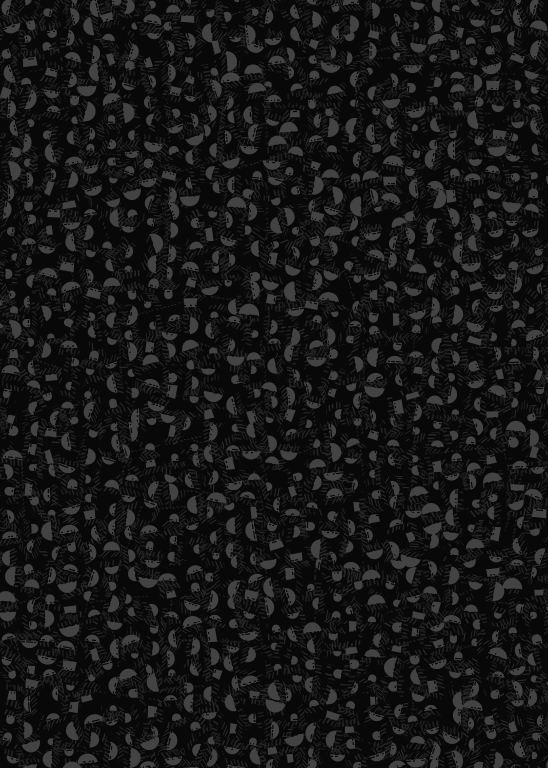
Write a Shadertoy shader that draws this pattern.

```glsl
// Scattered grey half-discs, arches and blocks over fine dim hatching on near-black.
#define ROWS 38.0          // shape cells along the canvas height
#define JITTER 0.46        // scatter of a shape inside its cell
#define TILT 0.75          // spread of angles around the four main directions
#define TICK_PITCH 0.19    // spacing of hatch strokes
#define TICK_WIDTH 0.037   // half width of a hatch stroke
#define STITCH_CELL 2.4    // spacing of the long stitched lines
#define GROUND vec3(0.037, 0.031, 0.031)
#define HATCH vec3(0.165)
#define GREY vec3(0.262)

const float QUARTER_TURN = 1.5707963;

vec3 hash3(vec2 p) {
    vec3 h = fract(vec3(p.xyx) * vec3(0.1031, 0.1030, 0.0973));
    h += dot(h, h.yxz + 33.33);
    return fract((h.xxy + h.yzz) * h.zyx);
}

vec2 rotate(vec2 p, float angle) {
    float c = cos(angle), s = sin(angle);
    return vec2(c * p.x - s * p.y, s * p.x + c * p.y);
}

// Antialiased coverage of a signed distance
float cover(float d, float px) {
    return clamp(0.5 - d / px, 0.0, 1.0);
}

// One of the four main directions, slightly tilted
float direction(vec2 rnd) {
    return floor(rnd.x * 4.0) * QUARTER_TURN + (rnd.y - 0.5) * TILT;
}

// Row of uneven strokes lying along x
float hatchRow(vec2 q, float halfLength, float height, float slant, vec2 seed, float px) {
    q.x += slant * q.y;
    float n = floor(q.x / TICK_PITCH);
    vec3 rnd = hash3(seed + vec2(n * 3.7, 17.0));
    float x = q.x - (n + 0.5 + (rnd.x - 0.5) * 0.4) * TICK_PITCH;
    float y = q.y - (rnd.y - 0.5) * height;
    float d = max(abs(x) - TICK_WIDTH, abs(y) - height * mix(0.5, 1.1, rnd.z));
    d = max(d, abs(q.x) - halfLength);
    return cover(d, px) * step(0.12, rnd.x) * mix(0.55, 1.0, rnd.y);
}

// Half-disc, arch or block standing on its flat edge at y = 0
float shapeDistance(vec2 q, vec3 rnd) {
    float d;
    if (rnd.x < 0.58) {
        float radius = mix(0.30, 0.51, rnd.y);
        d = length(q * vec2(1.0, mix(0.88, 1.2, rnd.z))) - radius;
    } else if (rnd.x < 0.90) {
        float stem = mix(0.08, 0.28, rnd.z);
        d = length(q - vec2(0.0, clamp(q.y, 0.0, stem))) - mix(0.17, 0.25, rnd.y);
    } else {
        float width = mix(0.17, 0.32, rnd.y);
        d = max(abs(q.x) - width - 0.1 * q.y, q.y - mix(0.30, 0.48, rnd.z));
    }
    // Ragged base with a broken dark seam just above it
    vec3 nick = hash3(vec2(floor(q.x / 0.08), rnd.y * 91.0));
    d = max(d, 0.05 * nick.x - q.y);
    float seam = abs(q.y - 0.10) - 0.03;
    return nick.y > 0.55 && rnd.z > 0.35 ? max(d, -seam) : d;
}

void mainImage(out vec4 fragColor, in vec2 fragCoord) {
    float px = ROWS / iResolution.y;
    vec2 p = fragCoord * px;
    float shapes = 0.0, hatch = 0.0;

    // Shapes with their hatching, in staggered columns
    for (int i = -1; i <= 1; i++)
    for (int j = -1; j <= 1; j++) {
        float column = floor(p.x) + float(i);
        float y = p.y + 0.5 * mod(column, 2.0);
        vec2 cell = vec2(column, floor(y) + float(j));
        vec3 place = hash3(cell + 5.0);
        vec3 form = hash3(cell + 71.3);
        vec3 turn = hash3(cell + 139.7);
        vec2 q = vec2(p.x, y) - cell - 0.5 - (place.xy - 0.5) * JITTER;

        vec2 local = rotate(q, direction(turn.xy)) + vec2(0.0, 0.18);
        shapes = max(shapes, cover(shapeDistance(local, form), px));

        // Strokes below the flat edge, then a loose patch at any angle
        float slant = (turn.z - 0.5) * 2.0;
        hatch = max(hatch, hatchRow(local + vec2(0.0, 0.16), 0.55, 0.14, slant, cell, px));
        vec2 loose = rotate(q, place.z * 4.0 * QUARTER_TURN) - vec2(0.0, 0.38);
        hatch = max(hatch, hatchRow(loose, 0.45, 0.16, -slant, cell + 31.0, px));
    }

    // Long stitched lines
    vec2 s = p / STITCH_CELL;
    for (int i = -1; i <= 1; i++)
    for (int j = -1; j <= 1; j++) {
        vec2 cell = floor(s) + vec2(i, j);
        vec3 rnd = hash3(cell + 211.0);
        vec2 q = (s - cell - 0.3 - 0.4 * rnd.yz) * STITCH_CELL;
        q = rotate(q, direction(rnd.xy));
        hatch = max(hatch, hatchRow(q, mix(1.0, 2.0, rnd.z), 0.045, 0.8, cell + 53.0, px));
    }

    vec3 color = mix(GROUND, HATCH, hatch);
    color = mix(color, GREY, shapes);
    fragColor = vec4(color, 1.0);
}
```
